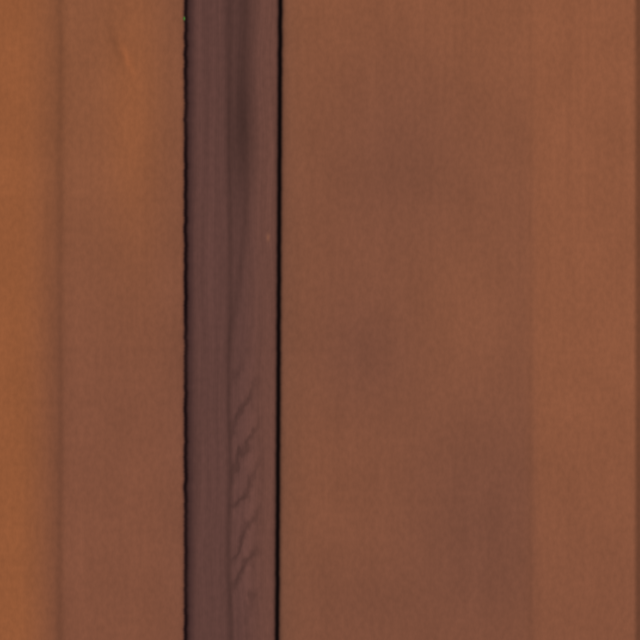
Give the GLSL for this texture, as a Shadertoy shader.

```glsl
vec2 hashGradient(vec2 cell) {
    float h = fract(sin(dot(cell, vec2(127.1, 311.7))) * 43758.5);
    return vec2(cos(h * 6.2832), sin(h * 6.2832));
}

float gradientNoise(vec2 p) {
    vec2 i = floor(p), f = fract(p);
    vec2 u = f * f * f * (f * (f * 6.0 - 15.0) + 10.0);
    vec2 e = vec2(1.0, 0.0);
    float low = mix(dot(hashGradient(i), f), dot(hashGradient(i + e), f - e), u.x);
    float high = mix(dot(hashGradient(i + e.yx), f - e.yx),
                     dot(hashGradient(i + 1.0), f - 1.0), u.x);
    return mix(low, high, u.y);
}

float fbm(vec2 p) {
    float sum = 0.0, gain = 0.6;
    for (int k = 0; k < 4; k++) {
        sum += gain * gradientNoise(p);
        p = p * 2.03 + 7.1;
        gain *= 0.5;
    }
    return sum;
}

float bell(float d, float width) {
    return exp(-d * d / (width * width));
}

float blob(vec2 p, vec2 center, vec2 radius) {
    vec2 d = (p - center) / radius;
    return exp(-dot(d, d));
}

vec3 leftBoard(vec2 p) {
    vec3 brown = mix(vec3(0.505, 0.315, 0.235), vec3(0.54, 0.335, 0.23), smoothstep(0.3, 0.9, p.y));
    vec3 orange = vec3(0.575, 0.345, 0.215);
    vec3 col = mix(orange, brown, smoothstep(0.02, 0.11, p.x));
    col = mix(col, orange, 0.6 * blob(p, vec2(0.205, 0.84), vec2(0.04, 0.2)));
    col = mix(col, vec3(0.45, 0.29, 0.23), 0.3 * smoothstep(0.22, 0.29, p.x));

    // Faint seam and small knot
    float seam = p.x - 0.094 + 0.003 * gradientNoise(vec2(2.0, p.y * 5.0));
    col *= 1.0 - 0.07 * bell(seam, 0.006) - 0.05 * bell(seam + 0.008, 0.018);
    float bend = p.x - 0.198 + 0.35 * (p.y - 0.91);
    col *= 1.0 - 0.07 * bell(bend + 0.009, 0.009) * bell(p.y - 0.93, 0.035);
    col += vec3(0.055, 0.025, 0.01) * bell(bend, 0.007) * bell(p.y - 0.91, 0.025);
    return col;
}

vec3 centerStrip(vec2 p) {
    vec3 col = mix(vec3(0.375, 0.25, 0.225), vec3(0.42, 0.275, 0.235), smoothstep(0.37, 0.42, p.x));
    float wander = 0.012 * gradientNoise(vec2(p.x * 12.0, p.y * 5.0));
    float streaks = fbm(vec2((p.x + wander) * 95.0, p.y * 2.5));
    col *= 1.0 + 0.12 * streaks;

    // Dark vertical figure, strongest near the top
    float upper = smoothstep(0.55, 0.85, p.y);
    col *= 1.0 - 0.13 * bell(p.x - 0.359 + wander * 0.4, 0.005);
    col *= 1.0 - 0.17 * upper * bell(p.x - 0.38 + wander * 0.6, 0.02);
    col *= 1.0 - 0.1 * blob(p, vec2(0.378, 0.8), vec2(0.018, 0.08));
    col *= 1.0 - 0.1 * bell(p.x - 0.375 - 0.12 * (p.y - 0.6) + wander, 0.006) * bell(p.y - 0.58, 0.13);

    // Soft slanted ripples in the lower grain
    float warp = fbm(vec2(p.x * 30.0, p.y * 18.0));
    float phase = (p.y - 1.6 * (p.x - 0.36) + 0.06 * warp) / 0.066;
    float ripple = pow(0.5 + 0.5 * cos(6.2832 * phase), 2.5);
    float zone = smoothstep(0.355, 0.37, p.x) * (1.0 - smoothstep(0.388, 0.415, p.x))
               * smoothstep(0.01, 0.1, p.y) * (1.0 - smoothstep(0.36, 0.48, p.y));
    col *= 1.0 + zone * (0.05 - 0.17 * ripple);
    col += vec3(0.08, 0.05, 0.02) * blob(p, vec2(0.419, 0.629), vec2(0.003, 0.006));
    return col;
}

vec3 rightBoard(vec2 p) {
    vec3 shade = vec3(0.455, 0.29, 0.23);
    vec3 col = mix(vec3(0.515, 0.322, 0.235), vec3(0.54, 0.335, 0.235), smoothstep(0.6, 1.0, p.y));
    col = mix(col, shade, 0.5 * blob(p, vec2(0.62, 0.75), vec2(0.13, 0.2)));
    col = mix(col, shade, 0.6 * blob(p, vec2(0.57, 0.45), vec2(0.1, 0.11)));
    col = mix(col, shade, 0.65 * blob(p, vec2(0.75, 0.17), vec2(0.14, 0.24)));
    col = mix(col, shade, 0.4 * blob(p, vec2(0.56, 0.03), vec2(0.15, 0.12)));
    col += vec3(0.02, 0.012, 0.004) * blob(p, vec2(0.71, 0.52), vec2(0.1, 0.17));
    col = mix(col, vec3(0.43, 0.29, 0.23), 0.5 * exp(-max(p.x - 0.438, 0.0) / 0.025));

    // Lighter plank and outer edge
    vec3 plank = mix(vec3(0.525, 0.327, 0.238), vec3(0.56, 0.345, 0.24), smoothstep(0.0, 0.4, p.y));
    col = mix(col, plank, 0.8 * smoothstep(0.815, 0.85, p.x));
    col *= 1.0 - 0.025 * bell(p.x - 0.829, 0.004);
    return col * (1.0 - 0.22 * smoothstep(0.988, 0.998, p.x));
}

void mainImage(out vec4 fragColor, in vec2 fragCoord) {
    vec2 p = fragCoord / iResolution.xy;
    float leftGroove = p.x - 0.2905 + 0.003 * fbm(vec2(4.0, p.y * 40.0));
    float rightGroove = p.x - mix(0.433, 0.438, p.y) + 0.0012 * fbm(vec2(6.0, p.y * 40.0));

    vec3 col = mix(leftBoard(p), centerStrip(p), smoothstep(-0.004, 0.004, leftGroove));
    col = mix(col, rightBoard(p), smoothstep(-0.002, 0.003, rightGroove));

    // Broad mottling, long fibres and fine pores
    float board = 1.0 - smoothstep(-0.01, 0.0, leftGroove) * (1.0 - smoothstep(0.0, 0.01, rightGroove));
    col *= 1.0 + 0.055 * board * fbm(p * vec2(13.0, 9.0) + 3.0);
    col *= 1.0 + 0.035 * fbm(vec2(p.x * 50.0, p.y * 3.0));
    col *= 1.0 + 0.075 * fbm(p * vec2(130.0, 85.0));

    // Grooves with soft shadows
    float depth = clamp(0.88 + 0.35 * gradientNoise(vec2(9.3, p.y * 9.0)), 0.0, 1.0);
    col = mix(col, vec3(0.2, 0.13, 0.13), 0.5 * bell(leftGroove - 0.005, 0.0075));
    col = mix(col, vec3(0.1, 0.055, 0.06), depth * bell(leftGroove, 0.0036));
    col = mix(col, vec3(0.2, 0.13, 0.11), 0.35 * bell(rightGroove, 0.0065));
    col = mix(col, vec3(0.055, 0.03, 0.03), 0.95 * bell(rightGroove, 0.0037));

    // Tiny green fleck
    col = mix(col, vec3(0.25, 0.5, 0.2), 0.8 * blob(p, vec2(0.288, 0.971), vec2(0.002, 0.003)));
    fragColor = vec4(clamp(col, 0.0, 1.0), 1.0);
}
```
